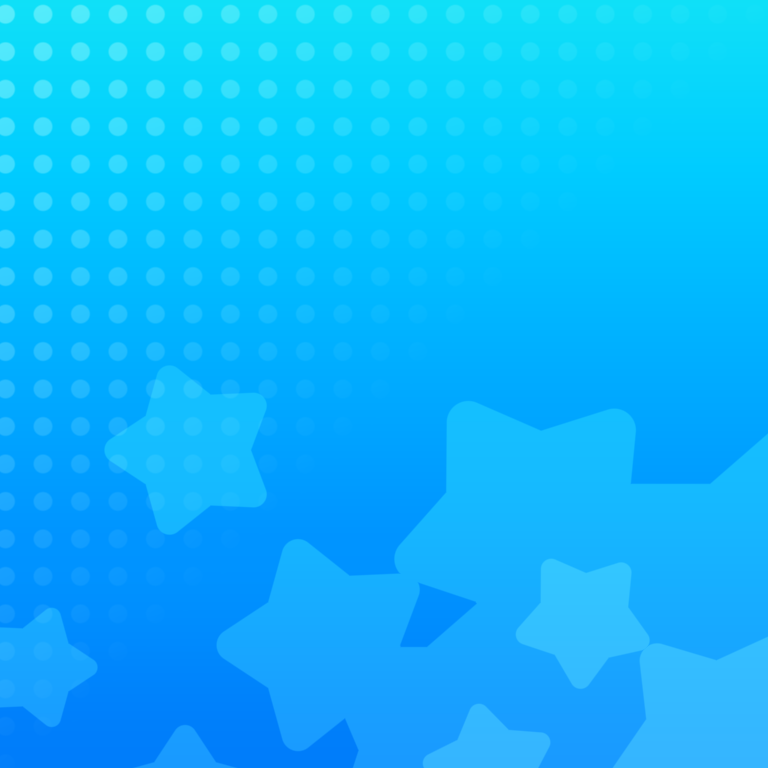
This background is drawn by a Shadertoy shader. Its source:

```glsl
// Blue sky gradient with soft rounded stars and a fading grid of pale dots.

// Signed distance to a rounded five-pointed star of unit radius, one tip at angle 'turn'
float starDistance(vec2 p, float turn) {
    float sector = radians(72.0);
    float angle = atan(p.y, p.x) - turn;
    angle = abs(mod(angle + 0.5 * sector, sector) - 0.5 * sector);
    vec2 q = length(p) * vec2(cos(angle), sin(angle));

    // Edge from tip to notch of the core, then grown to round the tips
    vec2 tip = vec2(0.852, 0.0);
    vec2 edge = vec2(0.406, 0.295) - tip;
    vec2 rel = q - tip;
    float along = clamp(dot(rel, edge) / dot(edge, edge), 0.0, 1.0);
    float side = edge.x * rel.y - edge.y * rel.x;
    return (side > 0.0 ? -1.0 : 1.0) * length(rel - edge * along) - 0.148;
}

vec3 skyColor(float y) {
    vec3 c = mix(vec3(0.0, 0.49, 0.98), vec3(0.0, 0.58, 1.0), smoothstep(0.0, 0.3, y));
    c = mix(c, vec3(0.0, 0.69, 1.0), clamp((y - 0.3) / 0.25, 0.0, 1.0));
    c = mix(c, vec3(0.0, 0.80, 1.0), clamp((y - 0.55) / 0.23, 0.0, 1.0));
    return mix(c, vec3(0.06, 0.88, 0.97), clamp((y - 0.78) / 0.22, 0.0, 1.0));
}

void mainImage(out vec4 fragColor, in vec2 fragCoord) {
    vec2 uv = fragCoord / iResolution.y;
    float pixel = 1.0 / iResolution.y;
    vec3 color = skyColor(uv.y);

    // Stars: center, radius, tip angle in degrees; the last three are highlights
    const vec4 stars[10] = vec4[10](
        vec4(0.251, 0.414, 0.115, 180.0),
        vec4(0.426, 0.160, 0.144, 180.0),
        vec4(0.698, 0.314, 0.190, -93.0),
        vec4(1.039, 0.064, 0.495, 146.5),
        vec4(0.604, 0.029, 0.208, 146.5),
        vec4(0.241, -0.048, 0.104, 90.0),
        vec4(0.046, 0.131, 0.081, 0.0),
        vec4(0.760, 0.194, 0.091, -93.0),
        vec4(0.940, 0.039, 0.154, -86.0),
        vec4(0.638, -0.003, 0.088, 101.0));

    // Base stars share one vertical gradient, so overlaps merge into one shape
    float body = 0.0;
    float highlight = 0.0;
    for (int i = 0; i < 10; i++) {
        vec4 s = stars[i];
        float d = s.z * starDistance((uv - s.xy) / s.z, radians(s.w));
        float cover = 1.0 - smoothstep(-pixel, pixel, d);
        if (i < 7) body = max(body, cover);
        else highlight = max(highlight, cover);
    }
    vec3 bodyColor = mix(vec3(0.10, 0.59, 1.0), vec3(0.08, 0.75, 1.0),
                         smoothstep(-0.1, 0.5, uv.y));
    color = mix(color, bodyColor, body);
    color = mix(color, vec3(0.5, 1.0, 1.0), 0.27 * highlight);

    // Dot grid, fading away from the top left corner
    vec2 fromCorner = vec2(uv.x, 1.0 - uv.y);
    vec2 cell = fract((fromCorner - vec2(0.0072, 0.0185)) / 0.0488 + 0.5) - 0.5;
    float dotCover = 1.0 - smoothstep(-1.2 * pixel, 1.2 * pixel, length(cell) * 0.0488 - 0.0122);
    float fade = clamp(1.0 - (fromCorner.x + fromCorner.y) / 1.04, 0.0, 1.0);
    color = mix(color, vec3(0.75, 1.0, 1.0), 0.42 * fade * dotCover);

    fragColor = vec4(color, 1.0);
}
```
